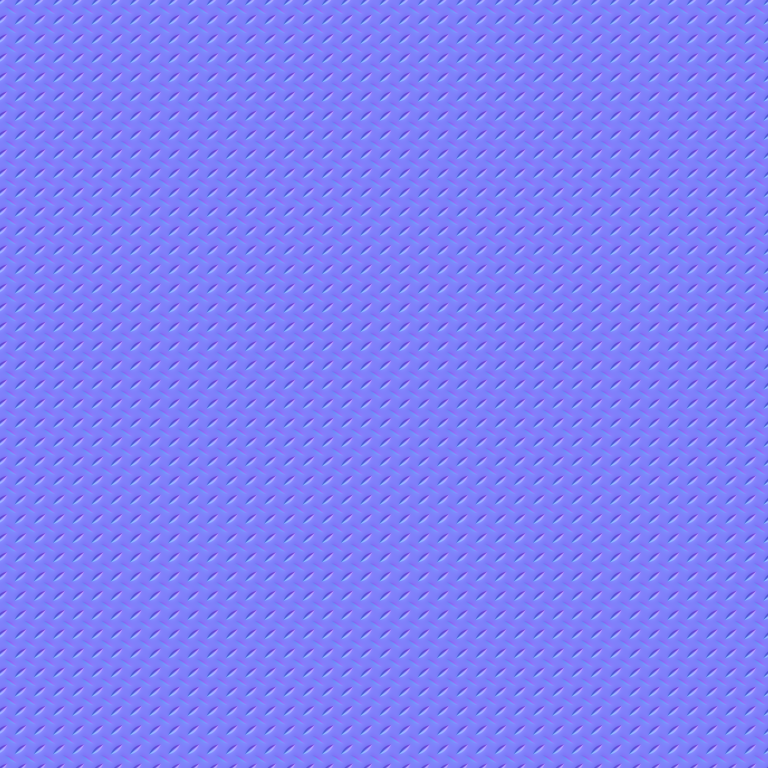
Reproduce this texture map procedurally as a WebGL 1 fragment shader.

```glsl
precision highp float;
uniform vec2 u_resolution;

#define REPEATS 40.0
#define OFFSET vec2(0.07, 0.97)
#define RISING_SIZE vec2(0.43, 0.13)
#define FALLING_SIZE vec2(0.38, 0.10)
#define RISING_HEIGHT 0.046
#define FALLING_HEIGHT 0.012
#define RISING_ANGLE 0.70
#define FALLING_ANGLE -0.60
#define SKIRT_WIDTH 0.19
#define SKIRT_HEIGHT 0.017
#define BLUE_SHADE 0.13
#define FILTER_WIDTH 1.5

const float PI = 3.14159265;
const float BLUE_LEVEL = 0.982;
const int SAMPLES = 5;

// One tread at each lattice point: a pointed lens on a low, soft skirt
float tread(vec2 p, float angle, vec2 size, float height) {
  vec2 q = fract(p + 0.5) - 0.5;
  vec2 axis = vec2(cos(angle), sin(angle));
  float along = dot(q, axis) / size.x;
  float across = dot(q, vec2(-axis.y, axis.x));

  // Steep sides that meet in a ridge
  float inside = 1.0 - along * along - abs(across) / size.y;
  float ridge = smoothstep(0.0, 1.0, inside);

  // The window fades to zero at the cell border, so the skirt wraps
  vec2 window = cos(PI * q);
  float s = across / SKIRT_WIDTH;
  float skirt = exp(-s * s) * window.x * window.x * window.y * window.y;
  return height * ridge + SKIRT_HEIGHT * skirt;
}

// Rising treads on the lattice, falling treads half a cell away
float plateHeight(vec2 p) {
  return tread(p, RISING_ANGLE, RISING_SIZE, RISING_HEIGHT)
       + tread(p - 0.5, FALLING_ANGLE, FALLING_SIZE, FALLING_HEIGHT);
}

// Encoded surface normal, with green pointing down
vec3 normalColor(vec2 p) {
  vec2 e = vec2(0.01, 0.0);
  vec2 slope = vec2(plateHeight(p + e.xy) - plateHeight(p - e.xy),
                    plateHeight(p + e.yx) - plateHeight(p - e.yx)) / (2.0 * e.x);
  vec3 n = normalize(vec3(-slope.x, slope.y, 1.0));
  vec3 color = 0.5 + 0.5 * n;
  color.b = color.b * BLUE_LEVEL + BLUE_SHADE * (n.x + n.y);
  return color;
}

void main() {
  // Average a grid of samples around each pixel, weighted as a tent
  vec4 sum = vec4(0.0);
  for (int j = 0; j < SAMPLES; j++) {
    for (int i = 0; i < SAMPLES; i++) {
      vec2 jitter = (vec2(float(i), float(j)) + 0.5) / float(SAMPLES) * 2.0 - 1.0;
      vec2 falloff = 1.0 - abs(jitter);
      vec2 uv = (gl_FragCoord.xy + jitter * 0.5 * FILTER_WIDTH) / u_resolution;
      sum += vec4(normalColor(uv * REPEATS - OFFSET), 1.0) * falloff.x * falloff.y;
    }
  }
  gl_FragColor = vec4(clamp(sum.rgb / sum.a, 0.0, 1.0), 1.0);
}
```
